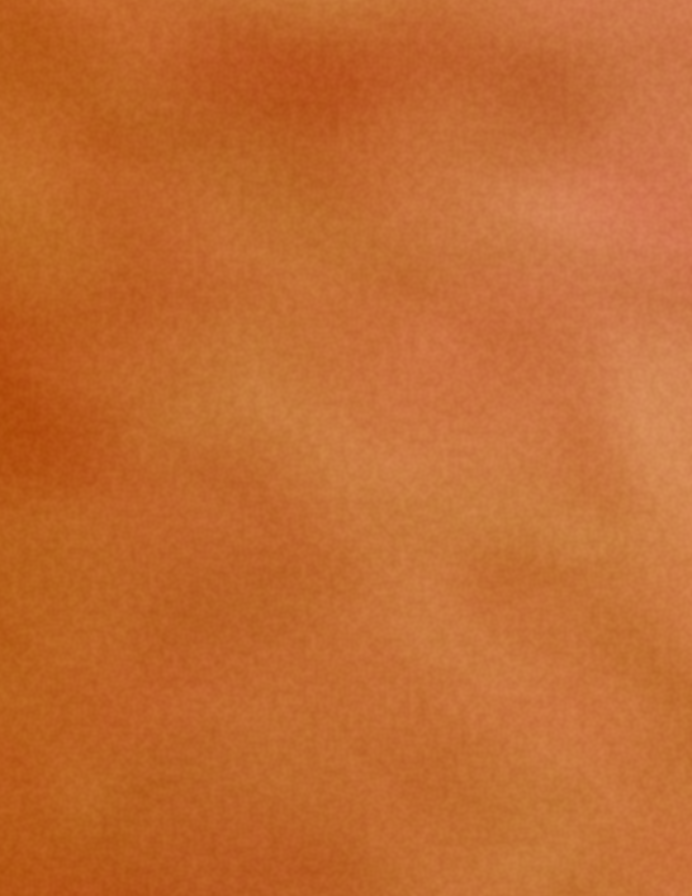
This texture is drawn by a Shadertoy shader. Its source:

```glsl
// Warm orange, softly mottled surface, like dyed leather or a blurred wash.
// Broad soft patches and warped gradient-noise clouds drive a colour ramp;
// a slower noise shifts the hue and a faint fine grain covers everything.

const vec3 RUST  = vec3(0.695, 0.310, 0.080);
const vec3 AMBER = vec3(0.768, 0.431, 0.192);
const vec3 PEACH = vec3(0.850, 0.545, 0.335);
const vec3 RED_SHIFT  = vec3(0.018, -0.040, 0.004);
const vec3 ROSE_SHIFT = vec3(0.010, -0.010, 0.045);

const float CLOUD_SCALE  = 4.2;
const float CLOUD_AMOUNT = 0.34;
const float HUE_SCALE    = 5.5;
const float HUE_AMOUNT   = 0.75;
const float GRAIN_SCALE  = 90.0;
const float GRAIN_AMOUNT = 0.038;
const float TILT         = -0.32;

// Broad patches: centre x, centre y, radius, strength
const int PATCH_COUNT = 9;
const vec4 PATCHES[PATCH_COUNT] = vec4[](
    vec4(0.32, 0.86, 0.16, -0.32),
    vec4(0.03, 0.55, 0.12, -0.30),
    vec4(0.14, 0.00, 0.16, -0.28),
    vec4(0.37, 0.52, 0.15,  0.24),
    vec4(0.55, 0.38, 0.08, -0.20),
    vec4(0.77, 0.49, 0.08,  0.22),
    vec4(0.60, 0.90, 0.07, -0.20),
    vec4(0.12, 0.82, 0.12,  0.10),
    vec4(0.66, 0.68, 0.13,  0.10)
);

vec2 hashGradient(vec2 cell) {
    vec3 h = fract(cell.xyx * vec3(0.1031, 0.1030, 0.0973));
    h += dot(h, h.yzx + 33.33);
    float angle = 6.2832 * fract((h.x + h.y) * h.z);
    return vec2(cos(angle), sin(angle));
}

float gradientNoise(vec2 p) {
    vec2 i = floor(p), f = p - i;
    vec2 u = f * f * f * (f * (f * 6.0 - 15.0) + 10.0);
    vec2 e = vec2(0.0, 1.0);
    float a = dot(hashGradient(i), f);
    float b = dot(hashGradient(i + e.yx), f - e.yx);
    float c = dot(hashGradient(i + e.xy), f - e.xy);
    float d = dot(hashGradient(i + e.yy), f - e.yy);
    return mix(mix(a, b, u.x), mix(c, d, u.x), u.y);
}

float fbm(vec2 p) {
    float sum = 0.0, amplitude = 1.0;
    for (int i = 0; i < 4; i++) {
        sum += amplitude * gradientNoise(p);
        p = mat2(1.6, 1.2, -1.2, 1.6) * p + 17.3;
        amplitude *= 0.45;
    }
    return sum;
}

mat2 rotation(float angle) {
    float c = cos(angle), s = sin(angle);
    return mat2(c, s, -s, c);
}

// Light and dark areas, stretched along the tilted flow direction
float patchTone(vec2 p) {
    float tone = 0.0;
    for (int i = 0; i < PATCH_COUNT; i++) {
        vec2 d = rotation(-TILT) * (p - PATCHES[i].xy);
        d /= PATCHES[i].z * vec2(1.25, 0.75);
        tone += PATCHES[i].w * exp(-dot(d, d));
    }
    return tone;
}

void mainImage(out vec4 fragColor, in vec2 fragCoord) {
    vec2 uv = fragCoord / iResolution.xy;
    vec2 p = fragCoord / iResolution.y;

    // Warped flow coordinates
    vec2 warp = vec2(gradientNoise(p * 5.0 + 3.7), gradientNoise(p * 5.0 + 21.4));
    vec2 q = p + 0.06 * warp;
    vec2 flow = rotation(-TILT) * q * vec2(0.85, 1.4);

    // Tone: left-to-right lightening, patches and clouds
    float tone = 0.50 + 0.42 * (uv.x - 0.5) + 0.10 * (uv.y - 0.5);
    tone += patchTone(q) + CLOUD_AMOUNT * fbm(flow * CLOUD_SCALE + 8.2);
    tone = clamp(tone, 0.0, 1.0);
    vec3 color = mix(RUST, AMBER, min(2.0 * tone, 1.0));
    color = mix(color, PEACH, max(2.0 * tone - 1.0, 0.0));

    // Hue: ochre to red drift, rosier toward the upper right
    float hue = gradientNoise(flow * HUE_SCALE + 41.0);
    color += HUE_AMOUNT * hue * RED_SHIFT;
    float rose = smoothstep(0.40, 1.0, uv.x) * smoothstep(0.35, 0.75, uv.y);
    color += rose * ROSE_SHIFT;
    color.b -= 0.025 * smoothstep(0.35, 0.0, uv.x);

    // Fine soft grain, with a weaker ochre-to-red speckle
    float grain = gradientNoise(p * GRAIN_SCALE) + 0.7 * gradientNoise(p * GRAIN_SCALE * 2.1 + 5.5);
    float speckle = gradientNoise(p * GRAIN_SCALE * 0.6 + 63.0);
    color += GRAIN_AMOUNT * (grain * vec3(0.9, 1.0, 0.9) + speckle * vec3(0.2, -0.2, 0.4));

    fragColor = vec4(clamp(color, 0.0, 1.0), 1.0);
}
```
